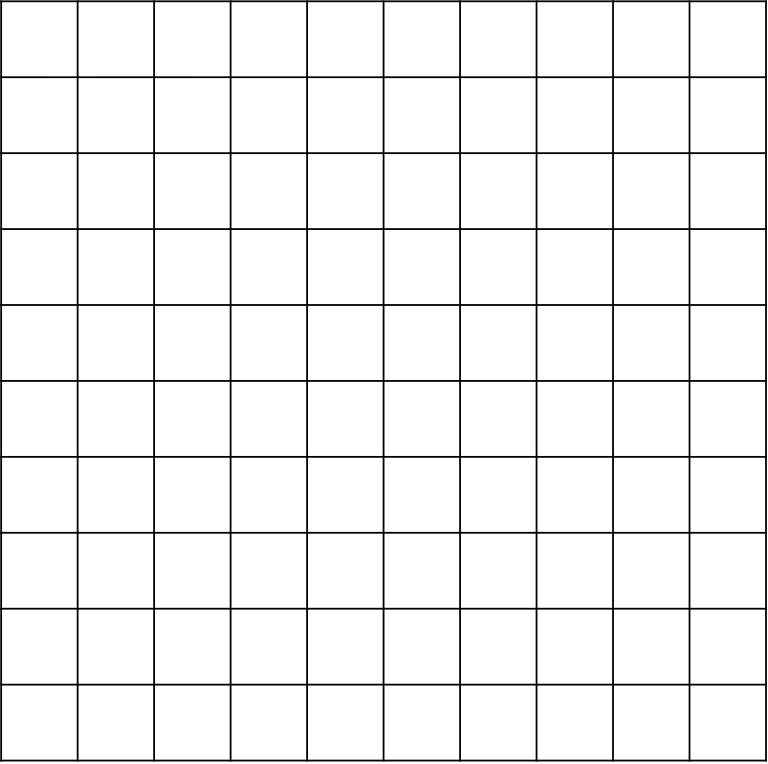
This pattern is drawn by a Shadertoy shader. Its source:

```glsl
// Draws a plain ruled grid: ten by ten white cells bounded by thin black lines.
// Each axis snaps to its nearest ruling; exact box coverage smooths the edges,
// and the rulings are trimmed to the outer frame.

const vec2 CELLS = vec2(10.0);
const vec2 FRAME_MIN = vec2(0.0015, 0.0045);
const vec2 FRAME_MAX = vec2(0.9974, 0.9983);
const float LINE_WIDTH = 0.00235;
const vec3 PAPER = vec3(1.0);
const vec3 INK = vec3(0.0);

// Fraction of a pixel centred at p that lies between lo and hi, per axis
vec2 coverage(vec2 p, vec2 lo, vec2 hi, vec2 pixel) {
    vec2 overlap = min(p + 0.5 * pixel, hi) - max(p - 0.5 * pixel, lo);
    return clamp(overlap / pixel, 0.0, 1.0);
}

// Centre of the ruling nearest to p, per axis
vec2 nearestRuling(vec2 p, vec2 lo, vec2 hi, vec2 cells) {
    vec2 pitch = (hi - lo) / cells;
    vec2 index = clamp(floor((p - lo) / pitch + 0.5), vec2(0.0), cells);
    return lo + index * pitch;
}

// Ink amount of the whole grid: x holds upright rulings, y holds level ones
float gridInk(vec2 p, vec2 halfWidth, vec2 pixel) {
    vec2 centre = nearestRuling(p, FRAME_MIN, FRAME_MAX, CELLS);
    vec2 ruling = coverage(p, centre - halfWidth, centre + halfWidth, pixel);
    vec2 inside = coverage(p, FRAME_MIN - halfWidth, FRAME_MAX + halfWidth, pixel);
    vec2 trimmed = ruling * inside.yx;
    return 1.0 - (1.0 - trimmed.x) * (1.0 - trimmed.y);
}

void mainImage(out vec4 fragColor, in vec2 fragCoord) {
    vec2 pixel = 1.0 / iResolution.xy;
    vec2 uv = fragCoord * pixel;

    // Equal line thickness on both axes
    float shortSide = min(iResolution.x, iResolution.y);
    vec2 halfWidth = 0.5 * LINE_WIDTH * shortSide * pixel;

    fragColor = vec4(mix(PAPER, INK, gridInk(uv, halfWidth, pixel)), 1.0);
}
```
